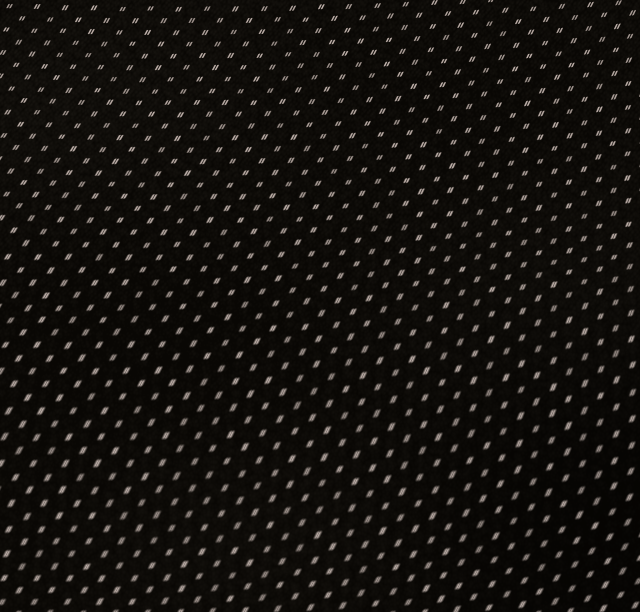
Write a Shadertoy shader that draws this texture.

```glsl
// Dark woven cloth with staggered rows of small double-stitch dots, softening toward the viewer.

// Lengths are fractions of the canvas width; y runs downward from the top edge.
const float CANVAS_HEIGHT = 0.957;
const vec2  ANCHOR = vec2(0.4939, 0.3233);  // position of the dot at column 0, row 0
const float COLUMN_STEP = 0.0443;           // column spacing at the far (top) edge
const float COLUMN_GROWTH = 0.0065;         // extra spacing at the near edge
const float COLUMN_DRIFT = 0.095;           // sideways lean of the columns
const float ROW_STEP = 0.01836;
const float ROW_STRETCH = 2.1;              // rows lost where the cloth bulges
const float ROW_BEND = 0.061;
const float SLANT = 0.42;                   // lean of each stitch
const float STITCH_HALF_LENGTH = 0.0025;
const float GRAIN_SCALE = 190.0;            // yarn cells across the canvas
const vec3  CLOTH_DARK = vec3(0.034, 0.026, 0.014);
const vec3  CLOTH_LIGHT = vec3(0.125, 0.113, 0.092);
const vec3  THREAD = vec3(0.735, 0.68, 0.655);

float hash(vec2 p) {
    vec3 q = fract(vec3(p.xyx) * 0.1031);
    q += dot(q, q.yzx + 33.33);
    return fract((q.x + q.y) * q.z);
}

// Distance to the nearest jittered cell point
float cellular(vec2 p) {
    vec2 cell = floor(p);
    float nearest = 2.0;
    for (int j = -1; j <= 1; j++)
    for (int i = -1; i <= 1; i++) {
        vec2 c = cell + vec2(i, j);
        vec2 point = c + vec2(hash(c), hash(c + 57.0));
        nearest = min(nearest, length(p - point));
    }
    return nearest;
}

// Cloth position measured in columns (x) and rows (y)
vec2 clothCoords(vec2 p) {
    vec2 d = p - ANCHOR;
    float spacing = COLUMN_STEP + COLUMN_GROWTH * smoothstep(0.0, 0.833, p.y);
    float tilt = mix(0.026, 0.05, smoothstep(0.323, 0.482, p.y));
    float y = p.y + tilt * d.x + ROW_BEND * d.x * d.x;
    float row = (y - ANCHOR.y) / ROW_STEP - ROW_STRETCH * smoothstep(0.43, 0.911, y);
    return vec2((d.x + COLUMN_DRIFT * d.y) / spacing, row);
}

// Coverage of the pair of slanted stitches nearest to a cloth position
float stitches(vec2 cloth, float nearness, float pixel) {
    float row = floor(cloth.y + 0.5);
    float column = cloth.x + 0.5 * mod(row, 2.0);
    vec2 id = vec2(floor(column + 0.5), row);
    float spacing = COLUMN_STEP + COLUMN_GROWTH * nearness;
    vec2 d = vec2((column - id.x) * spacing, (cloth.y - row) * ROW_STEP);

    // Small irregularities in placement, length and brightness
    d += 0.0016 * (vec2(hash(id + 11.0), hash(id + 23.0)) - 0.5);
    float halfLength = STITCH_HALF_LENGTH * mix(0.75, 1.1, hash(id + 37.0));
    float strength = mix(0.78, 1.05, hash(id + 71.0));

    d.x += SLANT * d.y;
    float gap = mix(0.0022, 0.0014, nearness);
    float radius = mix(0.0013, 0.0021, nearness);
    vec2 outside = vec2(abs(d.x) - gap, max(abs(d.y) - halfLength, 0.0));
    float soft = max(mix(0.0011, 0.003, nearness), 0.75 * pixel);
    return strength * (1.0 - smoothstep(-soft, soft, length(outside) - radius));
}

// Brightness of the ground weave, from 0 to 1
float weave(vec2 p, vec2 cloth, float nearness) {
    float yarn = 1.0 - cellular(p * GRAIN_SCALE * vec2(1.0, 0.85));
    float clump = 1.0 - cellular(p * 62.0 + 9.0);
    float twill = 0.5 + 0.5 * sin(6.2832 * (cloth.x * 6.0 + cloth.y * 2.0));
    float rib = 0.5 + 0.5 * cos(12.5664 * cloth.x);
    float fine = yarn * mix(0.42, 0.24, nearness) + twill * mix(0.12, 0.03, nearness);
    return fine + 0.24 * clump * clump + 0.09 * rib * nearness - 0.16;
}

void mainImage(out vec4 fragColor, in vec2 fragCoord) {
    vec2 uv = fragCoord / iResolution.xy;
    vec2 p = vec2(uv.x, (1.0 - uv.y) * CANVAS_HEIGHT);
    float nearness = smoothstep(0.0, 0.833, p.y);
    vec2 cloth = clothCoords(p);

    // Ground cloth, with broad folds and light falling off to the lower right
    float folds = 0.06 * sin(5.0 * p.x + 7.0 * p.y) + 0.04 * sin(11.0 * p.y - 4.0 * p.x);
    float shade = 1.0 - 0.35 * smoothstep(0.45, 1.0, p.x) * smoothstep(0.2, 0.9, p.y);
    float light = clamp(weave(p, cloth, nearness) + folds, 0.0, 1.0);
    vec3 color = mix(CLOTH_DARK, CLOTH_LIGHT, light) * shade;

    // Pale stitches
    float pixel = 1.0 / iResolution.x;
    float cover = stitches(cloth, nearness, pixel) * mix(0.85, 1.0, shade);
    color = mix(color, THREAD, clamp(cover, 0.0, 1.0));

    fragColor = vec4(color, 1.0);
}
```
